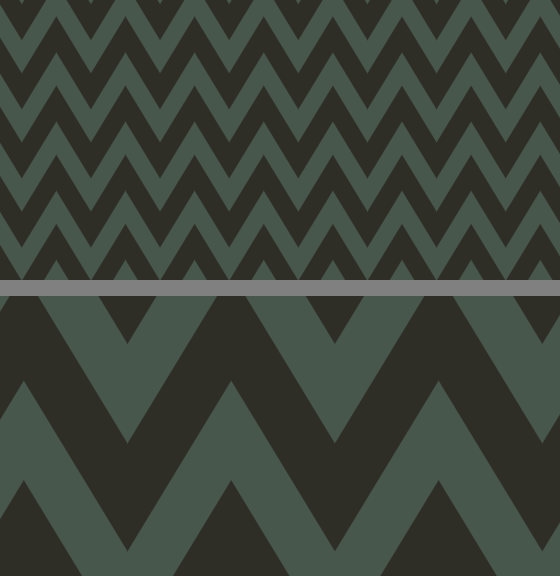
Top: the whole. Bottom: its middle third, enlarged.
Give the GLSL for this pattern, as a WebGL 2 fragment shader.

```glsl
#version 300 es
precision highp float;
// Horizontal chevron stripes, sage green on dark olive brown, about eight
// zigzags across and four stripes down. A triangle wave shifts each row, and
// the distance to the nearest stripe's centre line selects the colour.

uniform vec2 u_resolution;
out vec4 fragColor;

// Triangle wave of period 1: +1 at whole numbers, -1 halfway between.
float triangleWave(float t) {
    return 4.0 * abs(fract(t) - 0.5) - 1.0;
}

void main() {
    // Lengths are fractions of the canvas height.
    vec2 p = gl_FragCoord.xy / u_resolution.y;
    float pixel = 1.0 / u_resolution.y;
    float period = 0.2469;
    float amplitude = 0.1016;

    // Straighten the zigzag, then fold it into one repeat.
    float y = p.y - 0.1582 - amplitude * triangleWave((p.x - 0.2012) / period);
    float offset = abs(fract(y / period + 0.5) - 0.5) * period;

    // Turn vertical distance into distance perpendicular to the slanted edge.
    float slope = 4.0 * amplitude / period;
    float edge = (offset - 0.0592) / length(vec2(1.0, slope));
    float stripe = 1.0 - smoothstep(-0.75 * pixel, 0.75 * pixel, edge);

    vec3 olive = vec3(0.18, 0.18, 0.15);
    vec3 sage = vec3(0.28, 0.34, 0.30);
    fragColor = vec4(mix(olive, sage, stripe), 1.0);
}
```
